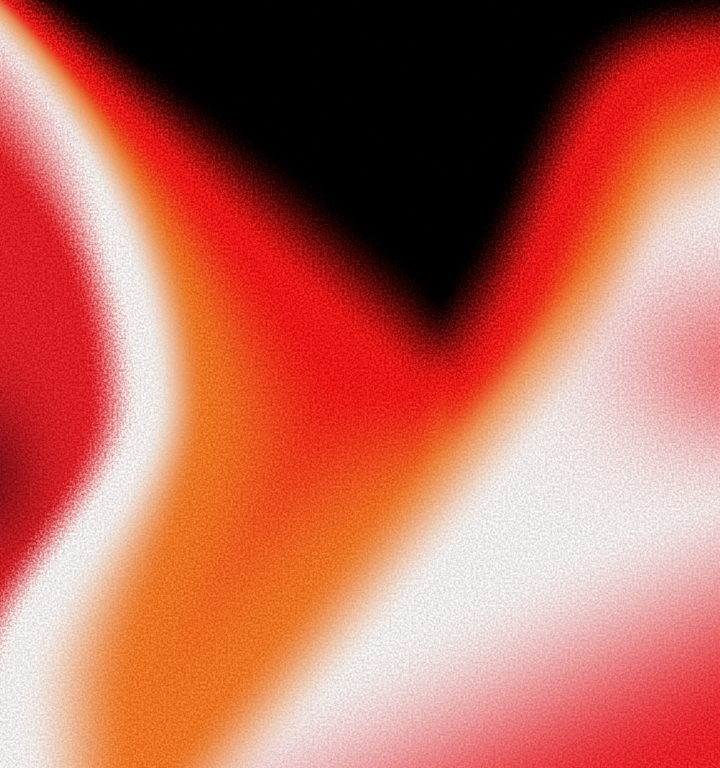
This background is drawn by a Shadertoy shader. Its source:

```glsl
vec2 hashGradient(vec2 cell) {
    vec3 h = fract(cell.xyx * vec3(0.1031, 0.1030, 0.0973));
    h += dot(h, h.yzx + 33.33);
    float angle = 6.2832 * fract((h.x + h.y) * h.z);
    return vec2(cos(angle), sin(angle));
}

float gradientNoise(vec2 p) {
    vec2 i = floor(p), f = fract(p);
    vec2 w = f * f * f * (f * (f * 6.0 - 15.0) + 10.0);
    vec2 e = vec2(0.0, 1.0);
    float low = mix(dot(hashGradient(i), f), dot(hashGradient(i + e.yx), f - e.yx), w.x);
    float high = mix(dot(hashGradient(i + e), f - e), dot(hashGradient(i + 1.0), f - 1.0), w.x);
    return mix(low, high, w.y);
}

float smoothMin(float a, float b, float k) {
    float h = max(k - abs(a - b), 0.0) / k;
    return min(a, b) - 0.25 * h * h * k;
}

// Depth of the dark valley below the top edge
float valleyDepth(float x) {
    float leftSlope = 0.8 * (x - 0.042);
    float rightSlope = 0.025 + 0.47 / (1.0 + exp((x - 0.735) / 0.055));
    return smoothMin(leftSlope, rightSlope, 0.04);
}

// Side of the left bulge: parabola above its crest, eased flank below
float bulgeEdge(float y, float crest, float fall, float span) {
    float d = y - 0.52;
    return crest - (d < 0.0 ? d * d : fall * smoothstep(0.0, span, d));
}

void mainImage(out vec4 fragColor, in vec2 fragCoord) {
    vec2 p = fragCoord / iResolution.xy;
    p.y = 1.0 - p.y; // y now measures depth from the top

    // Fine grain, which also roughens the transitions
    vec2 grainPos = fragCoord / iResolution.y;
    float grain = gradientNoise(grainPos * 310.0) + 0.6 * gradientNoise(grainPos * 467.0 + 17.3);
    float rough = 0.012 * grain;

    // Signed distances to the valley, the left bulge and the right bank
    float slope = (valleyDepth(p.x + 0.01) - valleyDepth(p.x - 0.01)) / 0.02;
    float valley = (p.y - valleyDepth(p.x)) / sqrt(1.0 + slope * slope) + rough;
    float bulge = p.x - bulgeEdge(p.y, 0.249, 0.14, 0.4) + rough;
    float core = p.x - bulgeEdge(p.y, 0.157, 0.19, 0.38) + rough;
    float dent = (p.x - 0.915) / 0.06;
    float bank = (1.347 - 0.04 * exp(-dent * dent) - p.y - 1.15 * p.x) / 1.52 + rough;

    vec3 red = vec3(0.91, 0.09, 0.09);
    vec3 orange = vec3(0.92, 0.45, 0.13);
    vec3 white = vec3(0.93, 0.915, 0.91);
    vec3 crimson = vec3(0.90, 0.12, 0.15);

    // Red to orange flow between the valley and the pale shapes
    float pale = max(smoothMin(bulge, bank, 0.04), 0.0);
    float heat = pale / (pale + max(valley, 0.0) + 0.001);
    vec3 color = mix(orange, red, smoothstep(0.1, 0.65, heat));

    // Pale bands
    float bulgeSoft = mix(0.037, 0.08, smoothstep(0.5, 0.9, p.y));
    float bulgeMask = 1.0 - smoothstep(-bulgeSoft, bulgeSoft, bulge);
    float bankMask = 1.0 - smoothstep(-0.06, 0.06, bank);
    color = mix(color, white, max(bulgeMask, bankMask));

    // Blush at the right side and crimson in the lower right corner
    vec2 blush = (p - vec2(1.03, 0.475)) / vec2(0.16, 0.12);
    float glow = 0.55 * exp(-dot(blush, blush));
    glow = max(glow, smoothstep(1.10, 1.46, p.y + 0.49 * p.x + rough));
    color = mix(color, crimson, glow * bankMask);

    // Crimson heart of the bulge with a dark spot
    float coreSoft = mix(0.09, 0.036, smoothstep(0.1, 0.36, p.y));
    vec2 spot = (p - vec2(-0.02, 0.62)) / vec2(0.07, 0.10);
    vec3 heart = mix(crimson * 0.95, vec3(0.42, 0.04, 0.07), 0.8 * exp(-dot(spot, spot)));
    color = mix(color, heart, 1.0 - smoothstep(-coreSoft, coreSoft, core));

    // Black valley with a soft rim
    float rim = mix(0.028, 0.062, smoothstep(0.0, 0.45, p.x));
    rim = mix(rim, 0.045, smoothstep(0.6, 0.72, p.x));
    color *= smoothstep(-rim, rim, valley);

    color += 0.13 * grain * (0.05 + 0.95 * color.r);
    fragColor = vec4(clamp(color, 0.0, 1.0), 1.0);
}
```
